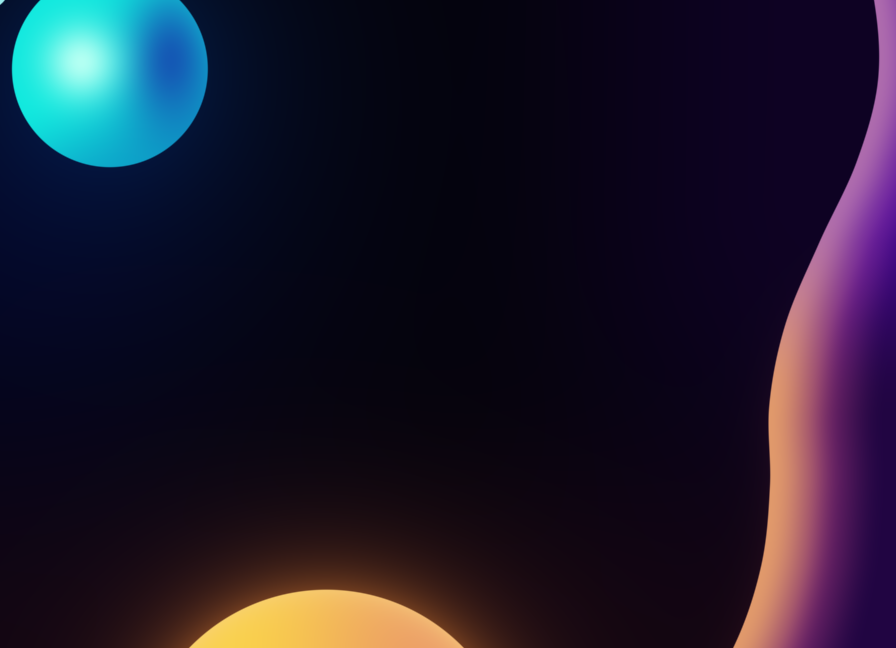
Write a Shadertoy shader that draws this background.

```glsl
// Dark abstract backdrop: a glossy cyan ball, a rising golden disc and a
// wavy violet ribbon on the right. Discs use distance functions, the ribbon
// edge is a cubic spline, and all glows are exponential or gaussian falloffs.

#define BALL_CENTER vec2(0.170, 0.8935)
#define BALL_RADIUS 0.1515
#define SUN_CENTER vec2(0.505, -0.206)
#define SUN_RADIUS 0.296
#define SUN_GLOW 0.32
#define BALL_GLOW 0.15
#define RIM_WIDTH 0.115
#define DESIGN_ASPECT 1.386

// Horizontal place of the ribbon edge at evenly spaced heights
const float EDGE[11] = float[11](1.056, 1.134, 1.177, 1.191, 1.190, 1.215,
                                 1.267, 1.325, 1.358, 1.352, 1.318);

float gaussian(vec2 offset, vec2 size) {
    vec2 q = offset / size;
    return exp(-dot(q, q));
}

float coverage(float dist) {
    float pixel = 1.0 / iResolution.y;
    return 1.0 - smoothstep(-pixel, pixel, dist);
}

// Catmull-Rom curve through the edge knots; returns position and slope
vec2 ribbonEdge(float y) {
    float u = clamp(y, 0.0, 0.9999) * 8.0;
    int i = int(u);
    float t = fract(u);
    float a = EDGE[i], b = EDGE[i + 1], c = EDGE[i + 2], d = EDGE[i + 3];
    float k1 = 0.5 * (c - a);
    float k2 = a - 2.5 * b + 2.0 * c - 0.5 * d;
    float k3 = 0.5 * (d - a) + 1.5 * (b - c);
    return vec2(b + t * (k1 + t * (k2 + t * k3)),
                8.0 * (k1 + t * (2.0 * k2 + 3.0 * t * k3)));
}

vec3 backdrop(vec2 p, float ballDist, float sunDist) {
    vec3 col = vec3(0.014, 0.008, 0.042);
    // Broad tints: violet right, indigo left, warm floor
    col += vec3(0.040, 0.000, 0.095) * smoothstep(0.65, 1.25, p.x) * smoothstep(-0.1, 0.7, p.y);
    col += vec3(0.002, 0.008, 0.085) * gaussian(p - vec2(0.0, 0.62), vec2(0.4, 0.38));
    col += vec3(0.045, 0.008, 0.020) * (1.0 - smoothstep(0.0, 0.45, p.y));
    // Light spilling from the ball and the disc
    col += vec3(0.000, 0.065, 0.130) * exp(-max(ballDist, 0.0) / BALL_GLOW);
    float spill = max(sunDist, 0.0);
    col += SUN_GLOW * vec3(1.0, 0.60, 0.16) * exp(-spill / 0.055);
    col += vec3(0.055, 0.025, 0.005) * exp(-spill / 0.17);
    return col;
}

vec3 ballColor(vec2 p) {
    vec2 q = (p - BALL_CENTER) / BALL_RADIUS;
    vec3 col = mix(vec3(0.06, 0.91, 0.87), vec3(0.05, 0.65, 0.79),
                   smoothstep(-0.1, 1.0, 0.45 * q.x - 0.85 * q.y));
    col = mix(col, vec3(0.08, 0.32, 0.70), 0.95 * gaussian(q - vec2(0.62, 0.10), vec2(0.46, 0.72)));
    col = mix(col, vec3(0.70, 1.00, 0.95), gaussian(q - vec2(-0.29, 0.07), vec2(0.37)));
    return col;
}

vec3 sunColor(vec2 p, float sunDist) {
    vec3 col = mix(vec3(0.98, 0.82, 0.28), vec3(0.92, 0.60, 0.40),
                   smoothstep(0.34, 0.70, p.x));
    return mix(col, vec3(0.97, 0.82, 0.50), 0.6 * exp(sunDist / 0.025));
}

vec3 ribbonColor(float depth, float y) {
    float rise = smoothstep(0.36, 0.70, y);
    vec3 rim = mix(vec3(0.88, 0.60, 0.42), vec3(0.68, 0.42, 0.68), rise);
    vec3 body = mix(vec3(0.48, 0.16, 0.43), vec3(0.42, 0.13, 0.62), rise);
    vec3 deep = mix(vec3(0.13, 0.02, 0.26), vec3(0.27, 0.03, 0.56), rise);
    vec3 col = mix(rim, body, smoothstep(0.0, RIM_WIDTH * (1.0 - 0.3 * rise), depth));
    return mix(col, deep, smoothstep(0.06, 0.18 - 0.06 * rise, depth));
}

void mainImage(out vec4 fragColor, in vec2 fragCoord) {
    vec2 p = fragCoord / iResolution.xy * vec2(DESIGN_ASPECT, 1.0);
    float ballDist = length(p - BALL_CENTER) - BALL_RADIUS;
    float sunDist = length(p - SUN_CENTER) - SUN_RADIUS;
    vec3 col = backdrop(p, ballDist, sunDist);

    // Ribbon, with depth measured roughly across its edge
    vec2 edge = ribbonEdge(p.y);
    float depth = (p.x - edge.x) / sqrt(1.0 + edge.y * edge.y);
    float warmth = 1.0 - smoothstep(0.3, 0.7, p.y);
    col += vec3(0.05, 0.02, 0.02) * warmth * exp(-max(-depth, 0.0) / 0.03);
    col = mix(col, ribbonColor(max(depth, 0.0), p.y), coverage(-depth));

    // Discs, and a sliver of a pale one in the top corner
    col = mix(col, sunColor(p, min(sunDist, 0.0)), coverage(sunDist));
    col = mix(col, ballColor(p), coverage(ballDist));
    float cornerDist = length(p - vec2(-0.02, 1.02)) - 0.034;
    col = mix(col, vec3(0.60, 0.92, 0.92), coverage(cornerDist));

    fragColor = vec4(clamp(col, 0.0, 1.0), 1.0);
}
```
